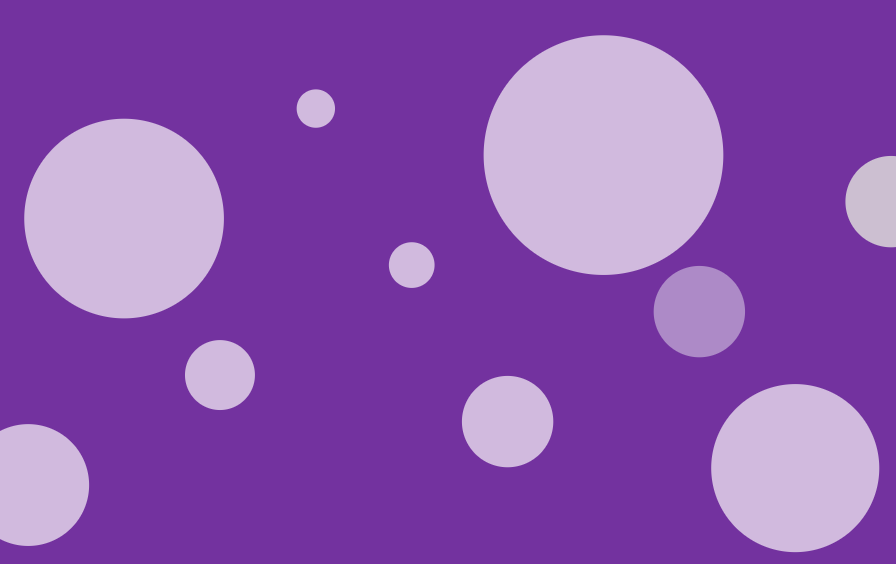
This background is drawn by a Shadertoy shader. Its source:

```glsl
// Flat pale discs of mixed sizes scattered over a plain purple ground.
// Centres step evenly in x and by a wrapped fraction in y, so discs
// spread irregularly without touching; some run off the sides.

const int DISC_COUNT = 10;

// Radii in canvas heights, from left to right
const float RADII[DISC_COUNT] = float[](
    0.108, 0.177, 0.062, 0.034, 0.0405, 0.081, 0.2125, 0.081, 0.149, 0.081);

vec2 discCentre(int i) {
    float n = float(i);
    return vec2(0.05 + 0.17 * n, 0.14 + 0.75 * fract(0.63 * n));
}

// Most discs are lilac; one is a deeper mauve and the last is greyish
vec3 discColour(int i) {
    if (i == 7) return vec3(0.68, 0.54, 0.78);
    if (i == 9) return vec3(0.80, 0.75, 0.82);
    return vec3(0.82, 0.73, 0.87);
}

// Coverage of a disc with an edge one pixel wide
float discMask(vec2 p, vec2 centre, float radius) {
    float dist = length(p - centre) - radius;
    return clamp(0.5 - dist * iResolution.y, 0.0, 1.0);
}

void mainImage(out vec4 fragColor, in vec2 fragCoord) {
    vec2 p = fragCoord / iResolution.y;
    vec3 colour = vec3(0.45, 0.197, 0.625);

    for (int i = 0; i < DISC_COUNT; i++) {
        float mask = discMask(p, discCentre(i), RADII[i]);
        colour = mix(colour, discColour(i), mask);
    }

    fragColor = vec4(colour, 1.0);
}
```
